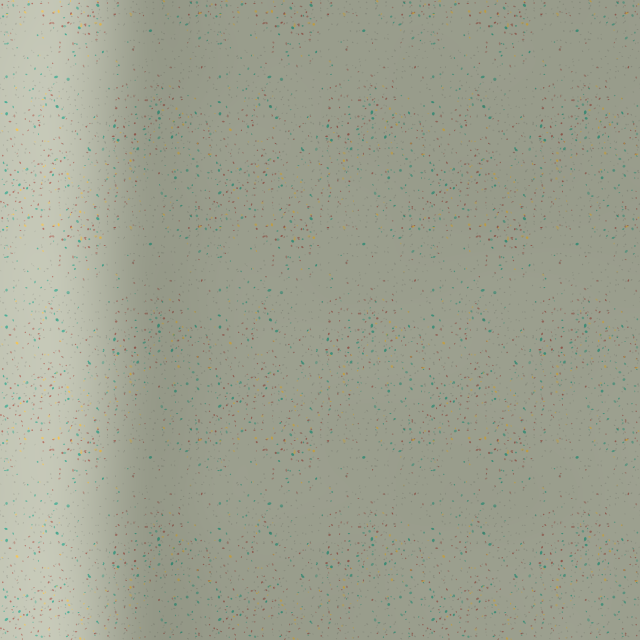
Give the GLSL for this texture, as a WebGL 2 fragment shader.

```glsl
#version 300 es
precision highp float;
// Sage stone surface with a soft light band on the left and clustered, tiled coloured specks.

uniform vec2 u_resolution;
out vec4 fragColor;

const vec3 STONE = vec3(0.603, 0.618, 0.552);
const vec3 LIT_STONE = vec3(0.772, 0.783, 0.718);
const vec3 GREY = vec3(0.42, 0.43, 0.39);
const vec3 RED = vec3(0.54, 0.28, 0.24);
const vec3 TEAL = vec3(0.15, 0.53, 0.44);
const vec3 YELLOW = vec3(0.78, 0.61, 0.20);

const float TILES = 3.0;            // speck pattern repeats across the canvas
const float CLUSTER_CELLS = 5.0;    // density patches per tile
const float BAND_START = 0.07;      // light band falls off between these
const float BAND_END = 0.245;
const float SHADE_DEPTH = 0.022;    // darker strip beside the band
const float MOTTLE = 0.028;
const float MIN_RADIUS = 0.0009;
const float SOFTNESS = 0.0011;      // blur of the grain edges

float hash(vec2 p) {
    return fract(sin(dot(p, vec2(127.1, 311.7))) * 43758.5453);
}

// Value noise that wraps after the given number of cells.
float noise(vec2 p, float period, float seed) {
    vec2 i = floor(p);
    vec2 f = fract(p);
    f = f * f * (3.0 - 2.0 * f);
    vec2 a = mod(i, period) + seed;
    vec2 b = mod(i + 1.0, period) + seed;
    return mix(mix(hash(a), hash(vec2(b.x, a.y)), f.x),
               mix(hash(vec2(a.x, b.y)), hash(b), f.x), f.y);
}

// Coverage of one layer of small, slightly stretched grains.
float specks(vec2 uv, float cells, float share, float clustering, float maxRadius, float seed) {
    float scale = TILES * cells;
    vec2 p = uv * scale + hash(vec2(seed, 3.0));
    vec2 id = mod(floor(p), cells);
    vec2 key = id + seed;
    vec2 centre = 0.2 + 0.6 * vec2(hash(key + 11.3), hash(key + 27.9));

    float patchy = noise((id + centre) / cells * CLUSTER_CELLS, CLUSTER_CELLS, 61.0 + floor(seed / 300.0));
    float density = share * mix(1.0, 2.6 * smoothstep(0.3, 0.85, patchy), clustering);
    float present = step(hash(key + 43.7), density);

    vec2 d = (fract(p) - centre) / scale;
    float angle = 6.2832 * hash(key + 71.1);
    vec2 axis = vec2(cos(angle), sin(angle));
    float stretch = mix(1.0, 1.3, hash(key + 83.3));
    d = vec2(dot(d, axis) / stretch, dot(d, vec2(-axis.y, axis.x)) * stretch);

    float radius = mix(MIN_RADIUS, maxRadius, pow(hash(key + 97.5), 2.5));
    float edge = max(SOFTNESS, 0.6 / u_resolution.y);
    float cover = 1.0 - smoothstep(radius - edge, radius + edge, length(d));
    float strength = mix(0.45, 1.0, hash(key + 109.2));
    return present * cover * strength;
}

// Stone colour under the soft side light.
vec3 litStone(vec2 uv) {
    float cloud = 0.65 * noise(uv * 4.0, 64.0, 5.0) + 0.35 * noise(uv * 9.0, 64.0, 17.0) - 0.5;
    float x = uv.x + 0.02 * (noise(uv * vec2(1.0, 5.0), 64.0, 31.0) - 0.5);
    float band = 1.0 - smoothstep(BAND_START, BAND_END, x);
    band *= 0.9 + 0.1 * smoothstep(-0.03, 0.06, x);
    float shade = exp(-pow((x - 0.26) / 0.07, 2.0));
    return mix(STONE, LIT_STONE, band) - SHADE_DEPTH * shade + MOTTLE * cloud;
}

void main() {
    vec2 uv = gl_FragCoord.xy / u_resolution.y;
    vec3 stone = litStone(uv);
    vec3 light = stone / STONE;
    vec3 color = stone;

    // Fine grey dust, then the coloured grains.
    for (int i = 0; i < 2; i++) {
        float seed = 200.0 + 37.0 * float(i);
        float cells = 26.0 - 3.0 * float(i);
        float dust = specks(uv, cells, 0.48, 0.3, 0.0014, seed);
        float red = specks(uv, cells - 3.0, 0.27, 0.92, 0.0018, seed + 301.0);
        float teal = specks(uv, cells - 5.0, 0.26, 0.6, 0.0025, seed + 602.0);
        float yellow = specks(uv, cells - 8.0, 0.19, 0.75, 0.0023, seed + 903.0);
        color = mix(color, GREY * light, 0.45 * dust);
        color = mix(color, RED * light, 0.85 * red);
        color = mix(color, TEAL * light, 0.85 * teal);
        color = mix(color, YELLOW * light, 0.85 * yellow);
    }

    fragColor = vec4(clamp(color, 0.0, 1.0), 1.0);
}
```
